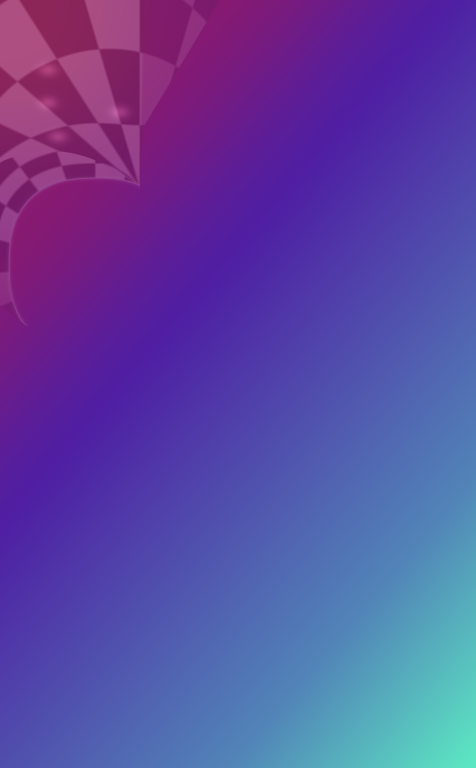
Give the GLSL for this background, as a Shadertoy shader.

```glsl
// Diagonal wash from magenta through violet and blue to teal
vec3 diagonalWash(float t) {
    vec3 magenta = vec3(0.53, 0.10, 0.44), violet = vec3(0.31, 0.12, 0.64);
    vec3 blue = vec3(0.32, 0.52, 0.72), teal = vec3(0.36, 0.90, 0.76);
    vec3 color = mix(magenta, violet, smoothstep(0.30, 0.72, t));
    color = mix(color, blue, clamp((t - 0.69) / 0.66, 0.0, 1.0));
    return mix(color, teal, clamp((t - 1.35) / 0.36, 0.0, 1.0));
}

// Soft-edged checker: 1 on light cells, 0 on dark ones
float checker(vec2 cell) {
    vec2 wave = sin(3.14159 * cell);
    vec2 side = clamp(wave / (fwidth(cell) * 3.0 + 1e-4), -1.0, 1.0);
    return 0.5 - 0.5 * side.x * side.y;
}

// Coverage of the area where the signed distance is negative
float cover(float dist) {
    float soft = 0.8 / iResolution.y;
    return 1.0 - smoothstep(-soft, soft, dist);
}

void mainImage(out vec4 fragColor, in vec2 fragCoord) {
    // Canvas heights, measured down from the upper left
    vec2 p = vec2(fragCoord.x, iResolution.y - fragCoord.y) / iResolution.y;
    vec3 color = diagonalWash(1.17 * p.x + p.y);

    // Fan of cells spreading from the tip
    vec2 apex = vec2(0.182, 0.245);
    vec2 toApex = apex - p;
    float angle = atan(toApex.x, toApex.y);
    float innerRing = 0.082 + 0.057 * angle * angle;
    float outerRing = 0.177 + 0.04 * angle;
    float ring = (length(toApex) - innerRing) / (outerRing - innerRing);
    float fan = checker(vec2(angle / 0.285, ring));

    // Curled band wrapped around the rounded hollow
    vec2 hollow = (vec2(0.124, 0.345) - p) / vec2(0.112, 0.113);
    vec2 bulge = pow(abs(hollow) + 1e-4, vec2(2.5));
    float radius = pow(bulge.x + bulge.y, 0.4);
    float turn = atan(hollow.x, hollow.y);
    float band = checker(vec2(turn / 0.33, (radius - 1.0) / 0.17));
    float fold = 0.1966 + 3.46 * (p.x - 0.065) * (p.x - 0.065);
    float inBand = cover(fold - p.y);
    float light = mix(fan, band, inBand);

    // Silhouette: slanted right side, hollow below, pointed lower limb
    float rightSide = apex.x + max(0.05 * toApex.y, 0.6 * (toApex.y - 0.0716));
    float limb = p.y - 0.397 - 0.8 * min(p.x, 0.034);
    float hollowEdge = (1.0 - radius) * 0.112;
    float shape = cover(max(max((p.x - rightSide) * 0.86, hollowEdge), limb));

    // Cell colours cool down away from the corner
    float cool = smoothstep(0.05, 0.32, length(p));
    vec3 darkCell = mix(vec3(0.55, 0.15, 0.35), vec3(0.44, 0.10, 0.41), cool);
    vec3 lightCell = mix(vec3(0.68, 0.31, 0.50), vec3(0.58, 0.25, 0.55), cool);
    vec3 cloth = mix(darkCell, lightCell, light);

    // Small blurred highlights
    vec2 spots[4] = vec2[4](vec2(0.0625, 0.091), vec2(0.0625, 0.134),
                            vec2(0.156, 0.146), vec2(0.0755, 0.178));
    for (int i = 0; i < 4; i++) {
        vec2 offset = (p - spots[i]) / vec2(0.012, 0.008);
        cloth += vec3(0.16, 0.12, 0.13) * exp(-dot(offset, offset));
    }

    // Fainter right flank and lower limb, thin bright rim
    float opacity = mix(1.0, 0.55, smoothstep(0.0, -0.04, angle) * (1.0 - inBand));
    opacity *= 1.0 - 0.6 * smoothstep(0.27, 0.42, p.y);
    color = mix(color, cloth, shape * opacity);
    float rim = exp(-abs(hollowEdge) / 0.0015) * step(p.x, apex.x) * cover(limb);
    color = mix(color, vec3(0.66, 0.38, 0.66), 0.45 * rim);

    fragColor = vec4(color, 1.0);
}
```
